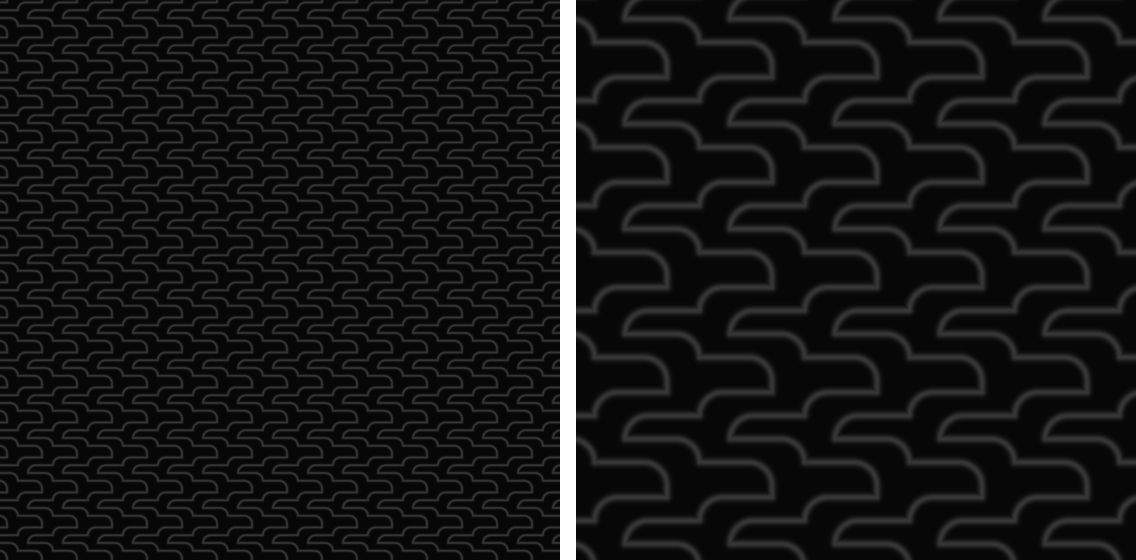
Left: the whole. Right: its middle third, enlarged.
This pattern is drawn by a WebGL 1 fragment shader. Its source:

```glsl
precision highp float;
// Interlocking grey contour lines on near-black, on a 16 by 16 grid of cells.
// One stepped line winds down each column; its straight runs and quarter arcs
// are distance functions wrapped to the cell, so the whole canvas tiles.

uniform vec2 u_resolution;

const float REPEATS = 16.0;                   // cells across and down
const vec3 GROUND = vec3(0.027);
const vec3 LINE = vec3(0.212);
const float LINE_SOFTNESS = 0.0375;           // falloff radius, in cells

// Path measures, in cells
const float RADIUS = 2.0 / 9.0;               // corner radius and step height
const float LEFT = 0.80;                      // tip of the left nose
const float STEP = 1.51;                      // inner step
const float RIGHT = 2.20;                     // tip of the right nose
const float Y_SHOULDER = 0.486;               // highest run
const float Y_NOSE = Y_SHOULDER - RADIUS;     // top of the right nose
const float Y_BASE = Y_NOSE - 3.0 / 9.0;      // bottom of the right nose
const float Y_TAIL = Y_BASE - RADIUS;         // top of the left nose

// Nearest periodic copy of an offset
vec2 wrapCell(vec2 offset) {
  return fract(offset + 0.5) - 0.5;
}

// Distance to an axis-aligned run given by its centre and half extent
float runDistance(vec2 p, vec2 centre, vec2 halfExtent) {
  return length(max(abs(wrapCell(p - centre)) - halfExtent, 0.0));
}

float horizontalRun(vec2 p, float x0, float x1, float y) {
  return runDistance(p, vec2(0.5 * (x0 + x1), y), vec2(0.5 * (x1 - x0), 0.0));
}

float verticalRun(vec2 p, float x, float y0, float y1) {
  return runDistance(p, vec2(x, 0.5 * (y0 + y1)), vec2(0.0, 0.5 * (y1 - y0)));
}

// Distance to an upper quarter arc; side is 1 for right, -1 for left
float arcDistance(vec2 p, vec2 centre, float side) {
  vec2 q = wrapCell(p - centre) * vec2(side, 1.0);
  if (min(q.x, q.y) >= 0.0) return abs(length(q) - RADIUS);
  return min(length(q - vec2(RADIUS, 0.0)), length(q - vec2(0.0, RADIUS)));
}

float contourDistance(vec2 p) {
  // Straight runs, from top to bottom
  float d = horizontalRun(p, LEFT, STEP - RADIUS, Y_SHOULDER);
  d = min(d, horizontalRun(p, STEP, RIGHT - RADIUS, Y_NOSE));
  d = min(d, verticalRun(p, RIGHT, Y_BASE, Y_NOSE - RADIUS));
  d = min(d, horizontalRun(p, STEP + RADIUS, RIGHT, Y_BASE));
  d = min(d, horizontalRun(p, LEFT + RADIUS, STEP, Y_TAIL));

  // Rounded steps and noses
  d = min(d, arcDistance(p, vec2(STEP - RADIUS, Y_NOSE), 1.0));
  d = min(d, arcDistance(p, vec2(RIGHT - RADIUS, Y_NOSE - RADIUS), 1.0));
  d = min(d, arcDistance(p, vec2(STEP + RADIUS, Y_TAIL), -1.0));
  d = min(d, arcDistance(p, vec2(LEFT + RADIUS, Y_SHOULDER), -1.0));
  return d;
}

void main() {
  vec2 cell = gl_FragCoord.xy / u_resolution * REPEATS;
  float pixel = REPEATS / min(u_resolution.x, u_resolution.y);

  // Soft line profile, never narrower than a pixel
  float falloff = contourDistance(cell) / max(LINE_SOFTNESS, pixel);
  float ink = exp(-falloff * falloff);
  gl_FragColor = vec4(mix(GROUND, LINE, ink), 1.0);
}
```
